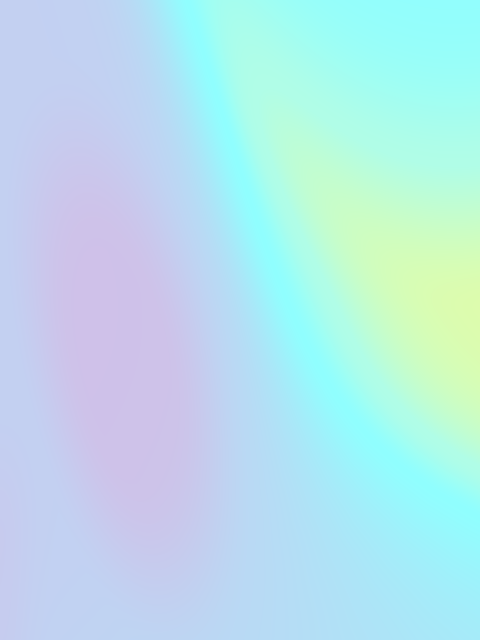
Give the GLSL for this background, as a Shadertoy shader.

```glsl
#define CYAN vec3(0.565, 0.997, 0.997)
#define MINT vec3(0.69, 0.992, 0.905)
#define YELLOW vec3(0.87, 0.99, 0.675)
#define PERIWINKLE vec3(0.763, 0.817, 0.947)
#define LILAC vec3(0.81, 0.758, 0.912)
#define SHEET_HEIGHT 1.3333
#define RIDGE_SEGMENTS 28
#define LILAC_CENTER vec2(0.26, 0.57)
#define LILAC_RADII vec2(0.13, 0.38)
#define LILAC_AXIS vec2(-0.23, 0.973)

// Horizontal place of the cyan ridge at height y
float ridgeX(float y) {
    return 0.79 - 0.4 * y + 1.34 * exp(-y / 0.125);
}

vec2 ridgePoint(float t) {
    float y = mix(0.08, 1.15, t);
    return vec2(ridgeX(y), y * SHEET_HEIGHT);
}

float segmentDistance(vec2 p, vec2 a, vec2 b) {
    vec2 ab = b - a;
    float t = clamp(dot(p - a, ab) / dot(ab, ab), 0.0, 1.0);
    return length(p - a - ab * t);
}

float ridgeDistance(vec2 p) {
    float nearest = 10.0;
    vec2 a = ridgePoint(0.0);
    for (int i = 1; i <= RIDGE_SEGMENTS; i++) {
        vec2 b = ridgePoint(float(i) / float(RIDGE_SEGMENTS));
        nearest = min(nearest, segmentDistance(p, a, b));
        a = b;
    }
    return nearest;
}

// Left side: periwinkle with a tilted lilac ellipse, fading into cyan
vec3 lilacSide(vec2 uv, vec2 p, float dist) {
    vec2 offset = p - LILAC_CENTER;
    vec2 across = vec2(LILAC_AXIS.y, -LILAC_AXIS.x);
    vec2 local = vec2(dot(offset, across), dot(offset, LILAC_AXIS));
    float blush = smoothstep(1.75, 0.65, length(local / LILAC_RADII));
    float edgeX = uv.x / 0.06;
    float edgeBlush = 0.35 * exp(-edgeX * edgeX) * smoothstep(0.4, 0.15, uv.y);
    vec3 base = mix(PERIWINKLE, LILAC, max(blush, edgeBlush));

    float low = max(1.0 - uv.y / 0.6, 0.0);
    float width = 0.085 + 0.27 * low * low;
    return mix(base, CYAN, exp(-pow(dist / width, 1.5)));
}

// Right side: cyan rising to mint and yellow, fading again towards the top
vec3 yellowSide(vec2 uv, float dist) {
    float width = mix(0.14, 0.08, smoothstep(0.5, 0.85, uv.y));
    float rise = 1.0 - exp(-pow(dist / width, 1.6));
    float bend = 0.95 - uv.x;
    float crest = 0.51 + bend * bend;
    float above = max(uv.y - crest, 0.0) / 0.24;
    float warmth = rise * exp(-above * above);
    vec3 cool = mix(CYAN, MINT, smoothstep(-0.4, 0.4, warmth) * 2.0 - 1.0);
    return mix(cool, YELLOW, clamp((warmth - 0.4) / 0.6, 0.0, 1.0));
}

void mainImage(out vec4 fragColor, in vec2 fragCoord) {
    vec2 uv = fragCoord / iResolution.xy;
    vec2 p = uv * vec2(1.0, SHEET_HEIGHT);
    float dist = ridgeDistance(p);

    // Both sides meet in cyan on the ridge
    float side = smoothstep(-0.003, 0.003, uv.x - ridgeX(uv.y));
    vec3 color = mix(lilacSide(uv, p, dist), yellowSide(uv, dist), side);
    fragColor = vec4(color, 1.0);
}
```
